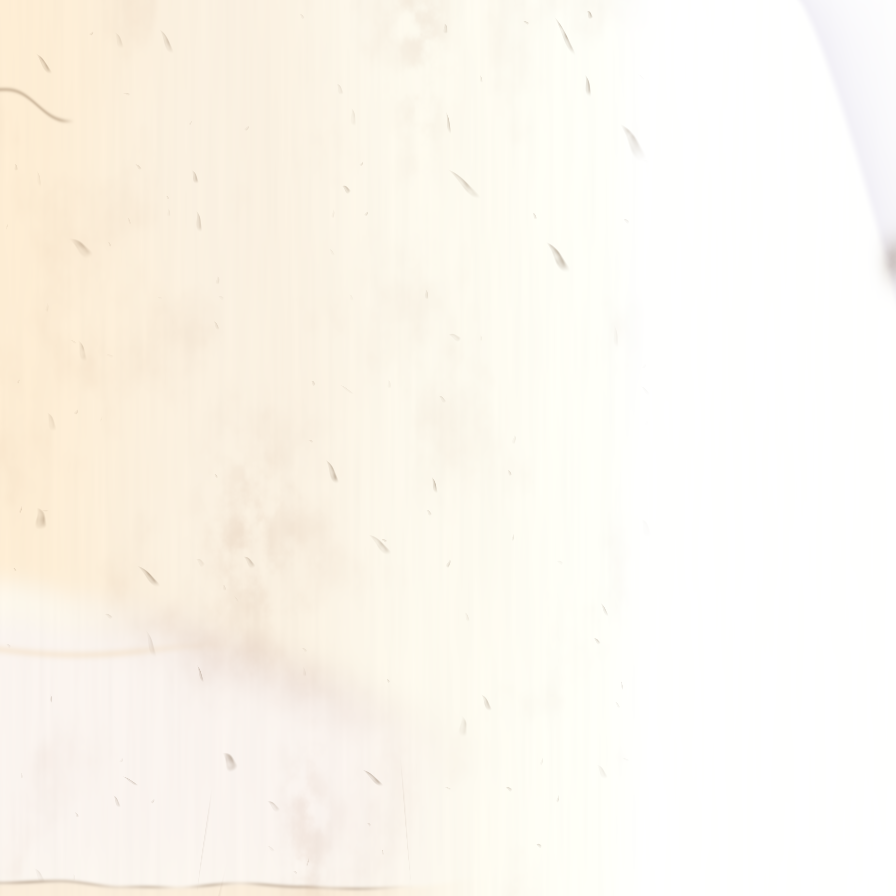
Reproduce this texture procedurally as a three.js fragment shader.

```glsl
varying vec2 vUv;

const vec3 CREAM = vec3(0.995, 0.932, 0.835);
const vec3 BEIGE = vec3(0.982, 0.945, 0.885);
const vec3 IVORY = vec3(0.995, 0.982, 0.938);
const vec3 PALE = vec3(1.0, 1.0, 0.972);
const vec3 WHITE = vec3(1.0, 1.0, 0.998);
const vec3 BLUSH = vec3(0.982, 0.957, 0.937);
const vec3 LAVENDER = vec3(0.92, 0.91, 0.95);
const vec3 TAUPE = vec3(0.60, 0.53, 0.46);
const vec3 ROSE = vec3(0.86, 0.77, 0.72);

float hash(vec2 p) {
  p = fract(p * vec2(0.1731, 0.2377));
  p += dot(p, p.yx + 23.19);
  return fract((p.x + p.y) * p.x * 7.13);
}

float noise(vec2 p) {
  vec2 i = floor(p), f = fract(p);
  f = f * f * (3.0 - 2.0 * f);
  float low = mix(hash(i), hash(i + vec2(1.0, 0.0)), f.x);
  float high = mix(hash(i + vec2(0.0, 1.0)), hash(i + 1.0), f.x);
  return mix(low, high, f.y);
}

float fbm(vec2 p) {
  float sum = 0.0, gain = 0.5;
  for (int i = 0; i < 5; i++) {
    sum += gain * noise(p);
    p = p * 2.03 + 17.3;
    gain *= 0.5;
  }
  return sum;
}

float below(float edge, float soft, float v) {
  return 1.0 - smoothstep(edge - soft, edge + soft, v);
}

float band(float d, float width) {
  return exp(-d * d / (width * width));
}

// Tapered fleck, shaded darker along one side
float fleck(vec2 p, float angle, vec2 size) {
  float c = cos(angle), s = sin(angle);
  vec2 q = vec2(c * p.x + s * p.y, c * p.y - s * p.x) / size;
  q.y += 0.35 * sin(q.x * 2.2);
  q.y /= 0.75 + 0.35 * clamp(q.x, -1.0, 1.0);
  float fill = below(0.9, 0.3, length(q));
  return fill * mix(0.4, 1.0, smoothstep(-0.4, 0.8, q.y));
}

// Random flecks, at most one per grid cell
float scatter(vec2 uv, float cells, float density, float angle, float spread, vec2 size) {
  vec2 p = uv * cells, home = floor(p);
  float total = 0.0;
  for (int y = -1; y <= 1; y++) {
    for (int x = -1; x <= 1; x++) {
      vec2 id = home + vec2(float(x), float(y));
      vec2 key = id + cells * 3.7;
      vec2 centre = id + 0.15 + 0.7 * vec2(hash(key + 3.1), hash(key + 8.7));
      float turn = angle + spread * (hash(key + 14.3) - 0.5);
      vec2 extent = size * mix(vec2(0.5), vec2(1.3), vec2(hash(key + 21.9), hash(key + 27.4)));
      float present = step(hash(key + 33.6), density);
      float strength = mix(0.25, 1.0, hash(key + 41.2));
      total = max(total, present * strength * fleck(p - centre, turn, extent * cells));
    }
  }
  return total;
}

vec3 stain(vec3 base, vec3 tint, float amount) {
  return base * mix(vec3(1.0), tint, clamp(amount, 0.0, 1.0));
}

void main() {
  vec2 uv = vUv;
  float cloud = fbm(uv * 5.0) - 0.5;
  float x = uv.x + 0.06 * cloud * below(0.6, 0.1, uv.x);

  // Sideways fade from cream to white
  vec3 color = mix(CREAM, BEIGE, smoothstep(0.0, 0.26, x));
  color = mix(color, IVORY, smoothstep(0.28, 0.5, x));
  color = mix(color, PALE, smoothstep(0.48, 0.68, x));
  color = mix(color, WHITE, smoothstep(0.66, 0.73, x));
  float paper = below(0.705, 0.03, uv.x);

  // Pale blush zone below a sloping smear
  float slope = uv.y - (0.335 - 0.3 * uv.x * uv.x - 0.16 * uv.x) - 0.04 * cloud;
  float left = below(0.46, 0.1, uv.x);
  color = mix(color, mix(BLUSH, IVORY, 0.35 * below(0.04, 0.06, uv.y)), left * below(0.0, 0.04, slope));
  color = mix(color, IVORY, 0.7 * band(slope + 0.005, 0.025) * below(0.12, 0.1, uv.x));
  float grain = fbm(uv * vec2(42.0, 32.0));
  float smear = band(slope + 0.01, 0.035) * band(uv.x - 0.29, 0.14);
  color = stain(color, ROSE, smear * (0.12 + 0.3 * grain));

  // Vertical fibres and mottled stains
  float fibre = noise(uv * vec2(130.0, 5.0)) + noise(uv * vec2(260.0, 13.0)) - 1.0;
  color *= 1.0 + 0.008 * fibre * mix(0.25, 1.0, paper);
  float blotch = smoothstep(0.48, 0.75, fbm(uv * vec2(14.0, 8.0) + 5.0));
  color = stain(color, ROSE, paper * blotch * 0.17 * grain);
  float column = band(uv.x - 0.47, 0.03) * smoothstep(0.72, 1.0, uv.y);
  column += band(uv.x - 0.28, 0.05) * band(uv.y - 0.4, 0.1);
  column += band(uv.x - 0.34, 0.025) * band(uv.y - 0.08, 0.09);
  color = stain(color, ROSE, column * smoothstep(0.3, 0.7, grain) * 0.24);

  // Slanting flecks, specks and faint scratches
  float marks = 0.58 * scatter(uv, 9.0, 0.28, -0.95, 0.8, vec2(0.017, 0.006));
  marks = max(marks, 0.42 * scatter(uv, 17.0, 0.19, -0.8, 1.2, vec2(0.009, 0.003)));
  marks = max(marks, 0.3 * scatter(uv, 31.0, 0.1, -0.9, 2.0, vec2(0.004, 0.002)));
  marks *= 0.55 + 0.8 * noise(uv * 150.0);
  float scratches = scatter(uv, 6.0, 0.5, 1.4, 0.6, vec2(0.075, 0.0018));
  marks += 0.16 * scratches * below(0.2, 0.08, uv.y);
  color = stain(color, TAUPE, marks * paper);

  // Long strand, hairline seam and worn bottom edge
  float strand = uv.y - 0.9 + 0.42 * uv.x - 0.006 * sin(uv.x * 75.0);
  color = stain(color, TAUPE, 0.4 * band(strand, 0.0025) * below(0.075, 0.01, uv.x));
  float seam = uv.y - 0.275 + 0.006 * sin(uv.x * 18.0);
  color = stain(color, BEIGE, 0.7 * band(seam, 0.005) * below(0.2, 0.08, uv.x));
  float rim = uv.y - 0.014 - 0.014 * (noise(vec2(uv.x * 15.0, 2.0)) - 0.5);
  float worn = below(0.43, 0.04, uv.x) * noise(uv * vec2(30.0, 60.0));
  color = stain(color, TAUPE, 0.4 * worn * band(rim, 0.0025));
  color = stain(color, CREAM, 0.5 * left * below(0.0, 0.005, rim));

  // Lavender shadow behind the curved upper right edge
  float curve = 0.89 + 0.1 * pow(max(1.0 - uv.y, 0.0) / 0.3, 0.8);
  float beyond = uv.x - curve;
  float shade = smoothstep(-0.004, 0.008, beyond) * exp(-max(beyond, 0.0) * 22.0);
  color = stain(color, LAVENDER, shade * (0.75 + 0.5 * cloud));
  float nick = band(uv.x - 1.0, 0.014) * band(uv.y - 0.71, 0.025);
  color = stain(color, TAUPE, 0.45 * nick * (0.5 + grain));

  gl_FragColor = vec4(clamp(color, 0.0, 1.0), 1.0);
}
```
